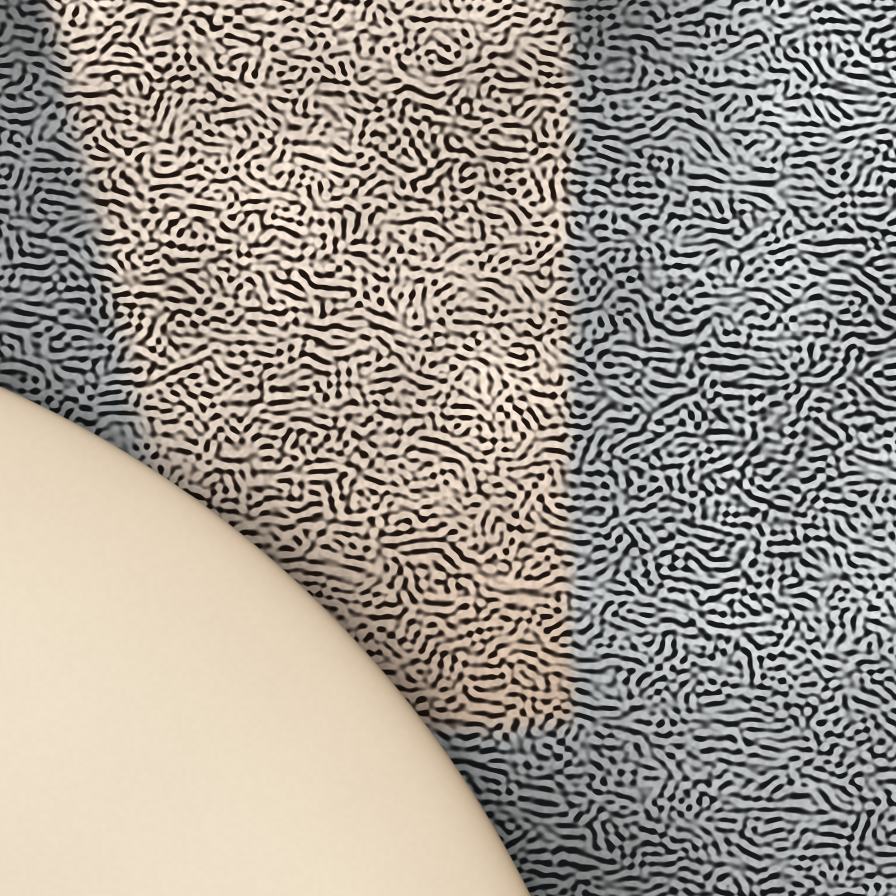
Write a Shadertoy shader that draws this texture.

```glsl
float hash(vec2 p) {
    vec3 q = fract(vec3(p.xyx) * 0.1031);
    q += dot(q, q.yzx + 33.33);
    return fract((q.x + q.y) * q.z);
}

float valueNoise(vec2 p) {
    vec2 i = floor(p), f = fract(p);
    f = f * f * (3.0 - 2.0 * f);
    return mix(mix(hash(i), hash(i + vec2(1, 0)), f.x),
               mix(hash(i + vec2(0, 1)), hash(i + vec2(1, 1)), f.x), f.y);
}

float fbm(vec2 p) {
    float sum = 0.0, amp = 0.5;
    for (int i = 0; i < 4; i++) {
        sum += amp * valueNoise(p);
        p = p * 2.03 + 17.0;
        amp *= 0.5;
    }
    return sum;
}

// Sparse wave packets, mostly stacked in rows, forming short curled loops
float loopPile(vec2 uv) {
    vec2 p = uv * vec2(40.0, 48.0), cell = floor(p);
    float sum = 0.0;
    for (int y = -1; y <= 1; y++)
    for (int x = -1; x <= 1; x++)
    for (int k = 0; k < 2; k++) {
        vec2 c = cell + vec2(x, y);
        vec2 id = c + float(k) * 71.0 + 5.0;
        vec2 d = p - c - vec2(hash(id), hash(id + 113.0));
        float lean = hash(id + 219.0) * 2.0 - 1.0;
        float angle = 1.5 * lean * abs(lean) + 0.1;
        float freq = mix(66.0, 88.0, hash(id + 331.0));
        vec2 dir = vec2(sin(angle), cos(angle));
        float phase = 6.2832 * (freq * dot(d / vec2(40.0, 48.0), dir) + hash(id + 447.0));
        sum += exp(-2.6 * dot(d, d)) * cos(phase);
    }
    return sum;
}

vec3 carpet(vec2 uv, float edgeDist) {
    // Sunlit patch bounded by a slanted left side and a straight right side
    float wobble = 0.025 * (fbm(uv * 14.0) - 0.5);
    float left = uv.x - 0.05 - 0.22 * (1.0 - uv.y) + wobble;
    float lit = smoothstep(-0.02, 0.025, left)
              * (1.0 - smoothstep(0.622, 0.65, uv.x + wobble * 0.5))
              * smoothstep(0.17, 0.205, uv.y + wobble);

    // Broad shade outside and inside the patch
    float shade = 0.73 + 0.11 * smoothstep(0.64, 0.85, uv.x);
    shade -= 0.17 * smoothstep(0.86, 1.0, uv.y) * smoothstep(0.95, 0.66, uv.x);
    shade -= 0.14 * smoothstep(0.30, 0.05, uv.y);
    shade -= 0.10 * smoothstep(0.2, 0.0, uv.x);
    vec3 cool = shade * vec3(0.985, 1.0, 1.0);
    vec3 warm = mix(vec3(0.79, 0.70, 0.62), vec3(0.91, 0.85, 0.79),
                    smoothstep(0.18, 0.62, uv.y));
    vec3 yarn = mix(cool, warm, lit);
    yarn *= 0.88 + 0.26 * fbm(uv * 9.0 + 3.0);

    // Dark gaps between the loops
    float height = loopPile(uv) + 0.35 * (valueNoise(uv * 150.0) - 0.5);
    float bias = 0.1 * lit + 0.5 * (fbm(uv * 6.0 + 40.0) - 0.47);
    float pile = smoothstep(-1.0, 0.5, height + bias);
    vec3 gap = mix(vec3(0.09, 0.095, 0.10), vec3(0.12, 0.085, 0.065), lit);
    vec3 col = mix(gap, yarn, pile);
    col *= 0.94 + 0.14 * valueNoise(uv * 230.0);

    // Contact shadow beside the disc
    return col * (1.0 - 0.40 * exp(-max(edgeDist, 0.0) * 32.0));
}

vec3 disc(vec2 uv, float edgeDist) {
    float depth = max(-edgeDist, 0.0);
    vec3 col = mix(vec3(0.90, 0.83, 0.73), vec3(0.935, 0.88, 0.785),
                   smoothstep(0.0, 0.25, depth));
    col += 0.025 * (fbm(uv * 5.0) - 0.47) + 0.012 * (valueNoise(uv * 190.0) - 0.5);
    // Rounded rim, deeper toward the lower right
    float rim = mix(0.12, 0.24, smoothstep(0.1, 0.55, uv.x));
    col *= 1.0 - rim * exp(-depth * 55.0) * vec3(0.85, 1.0, 1.2);
    return col * (1.0 - 0.28 * exp(-depth * 330.0));
}

void mainImage(out vec4 fragColor, in vec2 fragCoord) {
    vec2 uv = fragCoord / iResolution.xy;
    float edgeDist = length(uv - vec2(-0.485, -0.53)) - 1.201;
    float blend = smoothstep(-1.0, 1.0, edgeDist * iResolution.y);
    vec3 col = mix(disc(uv, edgeDist), carpet(uv, edgeDist), blend);
    fragColor = vec4(clamp(col, 0.0, 1.0), 1.0);
}
```
